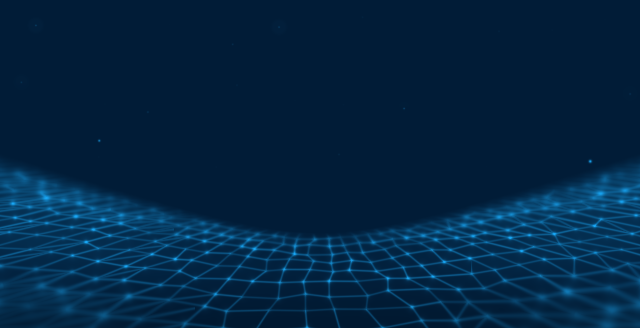
This background is drawn by a Shadertoy shader. Its source:

```glsl
// A glowing wire mesh bends into a valley under a dark navy sky with faint specks.
// Each pixel is mapped back to its mesh cell; nearby jittered nodes are projected
// to the canvas, then joined by soft lines whose width follows the depth of field.

#define VANISH_Y 0.42    // height of the vanishing point
#define VALLEY 0.0425    // rise of the valley sides
#define VALLEY_ROUND 0.28 // roundness of the valley floor
#define COLUMN 0.28      // mesh column spacing
#define ROW 0.132        // mesh row spacing, in log depth
#define JITTER 0.4       // irregularity of the nodes
#define LINE_WIDTH 0.0031
#define LINE_GLOW 0.56
#define NODE_GLOW 0.85
#define HAZE 0.14

const vec3 NAVY = vec3(0.005, 0.110, 0.215);
const vec3 CYAN = vec3(0.065, 0.39, 0.535);

vec2 hash2(vec2 p) {
    vec3 q = fract(p.xyx * vec3(0.1031, 0.1030, 0.0973));
    q += dot(q, q.yzx + 33.33);
    return fract((q.xx + q.yz) * q.zy);
}

float gauss(float d, float width) {
    return exp(-d * d / (width * width));
}

float segmentDistance(vec2 p, vec2 a, vec2 b) {
    vec2 ab = b - a;
    float t = clamp(dot(p - a, ab) / max(dot(ab, ab), 1e-6), 0.0, 1.0);
    return length(p - a - ab * t);
}

float sideRise(float x) {
    return VALLEY * (sqrt(x * x + VALLEY_ROUND * VALLEY_ROUND) - VALLEY_ROUND);
}

// Depth of the valley surface seen at a canvas point
float surfaceDepth(vec2 p) {
    float drop = VANISH_Y - p.y;
    return 2.0 / (drop + sqrt(drop * drop + 4.0 * sideRise(p.x) + 1e-5));
}

// Canvas position of a jittered mesh node
vec2 projectNode(vec2 id) {
    vec2 g = id + 0.5 + JITTER * (hash2(id + 71.0) - 0.5);
    float z = exp(g.y * ROW);
    float x = g.x * COLUMN / z;
    float wave = 0.012 * sin(id.x * 0.7 + id.y * 0.9) / z;
    return vec2(x, VANISH_Y - 1.0 / z + sideRise(x) * z + wave);
}

// Light of lines and nodes around a canvas point
float meshLight(vec2 p, float z) {
    float side = abs(p.x);
    float nearBlur = (1.0 - smoothstep(2.2, 3.4, z)) * smoothstep(0.2, 0.9, side);
    float farBlur = smoothstep(4.3, 7.0, z) * (0.2 + side);
    float blur = 0.010 * nearBlur + 0.005 * farBlur;
    float width = max(LINE_WIDTH, 0.7 / iResolution.y) + blur;
    float lineFocus = LINE_WIDTH / (LINE_WIDTH + 0.4 * blur);
    float nodeFocus = LINE_WIDTH / (LINE_WIDTH + 0.28 * blur);

    vec2 cell = floor(vec2(p.x * z / COLUMN, log(z) / ROW));
    float lines = 0.0, nodes = 0.0;
    for (int j = -2; j <= 2; j++) {
        for (int i = -2; i <= 2; i++) {
            vec2 id = cell + vec2(i, j);
            vec2 a = projectNode(id);
            vec2 rnd = hash2(id + 19.0);
            float strength = 0.5 + 0.5 * rnd.x;
            float d = min(segmentDistance(p, a, projectNode(id + vec2(1, 0))),
                          segmentDistance(p, a, projectNode(id + vec2(0, 1))));
            lines = max(lines, strength * gauss(d, width));
            // Some cells carry a diagonal, mostly on the slopes
            if (rnd.y < 0.35 * smoothstep(0.2, 0.7, side)) {
                d = segmentDistance(p, a, projectNode(id + 1.0));
                lines = max(lines, 0.6 * gauss(d, width));
            }
            float r = length(p - a);
            nodes += strength * strength * (gauss(r, width * 1.8) + 0.18 * gauss(r, width * 4.5));
        }
    }
    return LINE_GLOW * lineFocus * lines + NODE_GLOW * nodeFocus * nodes;
}

// Sparse specks, a few with a wide faint disc
float skySpecks(vec2 p) {
    vec2 g = p * 5.0;
    vec2 id = floor(g);
    vec2 rnd = hash2(id + 7.0);
    float r = length(g - id - 0.25 - 0.5 * rnd) / 5.0;
    float level = hash2(id + 43.0).x;
    float disc = 0.03 * step(0.7, level) * (1.0 - smoothstep(0.015, 0.03, r));
    return 0.35 * level * level * gauss(r, 0.0027) + disc * smoothstep(0.6, 0.9, p.y);
}

void mainImage(out vec4 fragColor, in vec2 fragCoord) {
    vec2 p = vec2(fragCoord.x - 0.5 * iResolution.x, fragCoord.y) / iResolution.y;
    float z = surfaceDepth(p);
    float side = abs(p.x);

    // Sky
    float light = skySpecks(p) * smoothstep(0.45, 0.6, p.y);
    light += 1.3 * gauss(length(p - vec2(0.824, 0.508)), 0.0045);
    light += 0.9 * gauss(length(p - vec2(-0.673, 0.571)), 0.0035);

    // Mesh with haze that gathers on the slopes
    float fade = 1.0 - smoothstep(5.8, 7.8, z);
    if (fade > 0.0) {
        float haze = HAZE * (0.3 + smoothstep(0.1, 0.9, side)) * smoothstep(2.1, 4.2, z);
        light += fade * (haze + meshLight(p, z));
    }
    vec3 color = NAVY + CYAN * min(light, 1.4);
    color *= 1.0 - 0.12 * (1.0 - smoothstep(0.0, 0.2, p.y));
    fragColor = vec4(color, 1.0);
}
```
